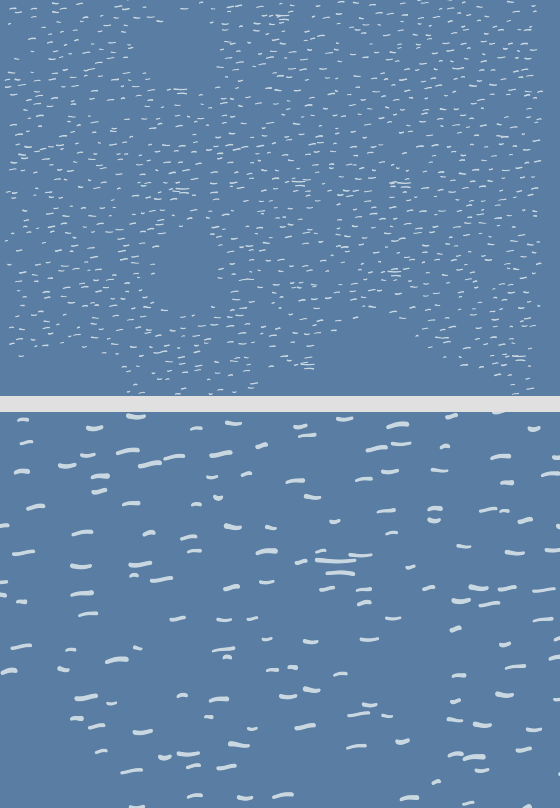
Top, the full canvas; bottom, a detail of the centre.
Reproduce this pattern procedurally as a WebGL 1 fragment shader.

```glsl
precision highp float;
// Calm blue water strewn with short, pale, nearly horizontal ripple dashes.

uniform vec2 u_resolution;

#define WATER vec3(0.35, 0.49, 0.64)
#define FOAM vec3(0.79, 0.845, 0.88)
#define CELL vec2(0.0405, 0.0232)     // spacing of the small dashes
#define DENSITY 0.87                  // share of filled cells outside calm areas
#define HALF_LENGTH 0.0074            // typical dash half length
#define HALF_WIDTH 0.0019             // typical dash half thickness
#define TILT 0.2                      // strongest rise to the right, in radians
#define CALM_SCALE vec2(4.2, 3.4)     // frequency of the empty areas
#define CREST_CELL vec2(0.30, 0.215)  // spacing of the doubled long strokes
#define CREST_CHANCE 0.34
#define MARGIN vec2(0.014, 0.05)      // bare strips at left and right

float hash(vec2 p) {
  vec3 q = fract(vec3(p.xyx) * 0.1031);
  q += dot(q, q.yzx + 33.33);
  return fract((q.x + q.y) * q.z);
}

float noise(vec2 p) {
  vec2 i = floor(p), f = fract(p);
  f = f * f * (3.0 - 2.0 * f);
  float low = mix(hash(i), hash(i + vec2(1.0, 0.0)), f.x);
  float high = mix(hash(i + vec2(0.0, 1.0)), hash(i + vec2(1.0)), f.x);
  return mix(low, high, f.y);
}

// Signed distance to a tilted brush dash with uneven thickness
float dash(vec2 p, float halfLength, float halfWidth, float tilt, float seed) {
  float c = cos(tilt), s = sin(tilt);
  p = vec2(c * p.x + s * p.y, c * p.y - s * p.x);
  float along = clamp(p.x / halfLength, -1.0, 1.0);
  p.y += halfWidth * 0.35 * sin(along * 2.5 + seed * 6.28);
  float radius = halfWidth * (0.9 + 0.25 * along * (seed * 2.0 - 1.0));
  p.x -= clamp(p.x, radius - halfLength, halfLength - radius);
  return length(p) - radius;
}

// Nearest small dash on a jittered grid with shifted rows
float ripples(vec2 p, float width) {
  float d = 1.0;
  float row = floor(p.y / CELL.y);
  for (int j = -1; j <= 1; j++) {
    float y = row + float(j);
    float shift = hash(vec2(y + 50.0, 7.0));
    float column = floor(p.x / CELL.x - shift);
    for (int i = -1; i <= 1; i++) {
      vec2 id = vec2(column + float(i), y) + 40.0;
      vec2 jitter = vec2(hash(id + 11.3), hash(id + 27.9)) - 0.5;
      vec2 center = (id - 39.5 + vec2(shift, 0.0) + jitter * vec2(0.75, 0.8)) * CELL;
      float open = smoothstep(0.17, 0.33, noise(center * CALM_SCALE + 13.0));
      bool inside = center.x > MARGIN.x && center.x < width - MARGIN.y;
      if (inside && hash(id) < DENSITY * open) {
        float size = hash(id + 43.1), seed = hash(id + 61.7);
        float halfLength = HALF_LENGTH * mix(0.5, 1.4, size);
        float halfWidth = HALF_WIDTH * mix(0.75, 1.2, hash(id + 83.5));
        float tilt = TILT * (seed * 1.15 - 0.15);
        d = min(d, dash(p - center, halfLength, halfWidth, tilt, seed));
      }
    }
  }
  return d;
}

// Sparse pairs of long strokes with a short one trailing to the left
float crests(vec2 p, float width) {
  vec2 id = floor(p / CREST_CELL);
  vec2 jitter = vec2(hash(id + 5.1), hash(id + 9.7));
  vec2 center = (id + mix(vec2(0.3), vec2(0.7), jitter)) * CREST_CELL;
  if (hash(id + 71.0) > CREST_CHANCE || center.x > width - 0.08) return 1.0;
  vec2 q = p - center;
  float d = dash(q, 0.0175, HALF_WIDTH, 0.0, 0.2);
  d = min(d, dash(q - vec2(0.004, -0.0105), 0.0125, HALF_WIDTH, -0.04, 0.7));
  return min(d, dash(q + vec2(0.029, 0.001), 0.0055, HALF_WIDTH, 0.08, 0.5));
}

void main() {
  vec2 p = gl_FragCoord.xy / u_resolution.y;
  float width = u_resolution.x / u_resolution.y;
  float edge = 0.6 / u_resolution.y;
  float d = min(ripples(p, width), crests(p, width));
  float ink = 1.0 - smoothstep(-edge, edge, d);
  gl_FragColor = vec4(mix(WATER, FOAM, ink), 1.0);
}
```
